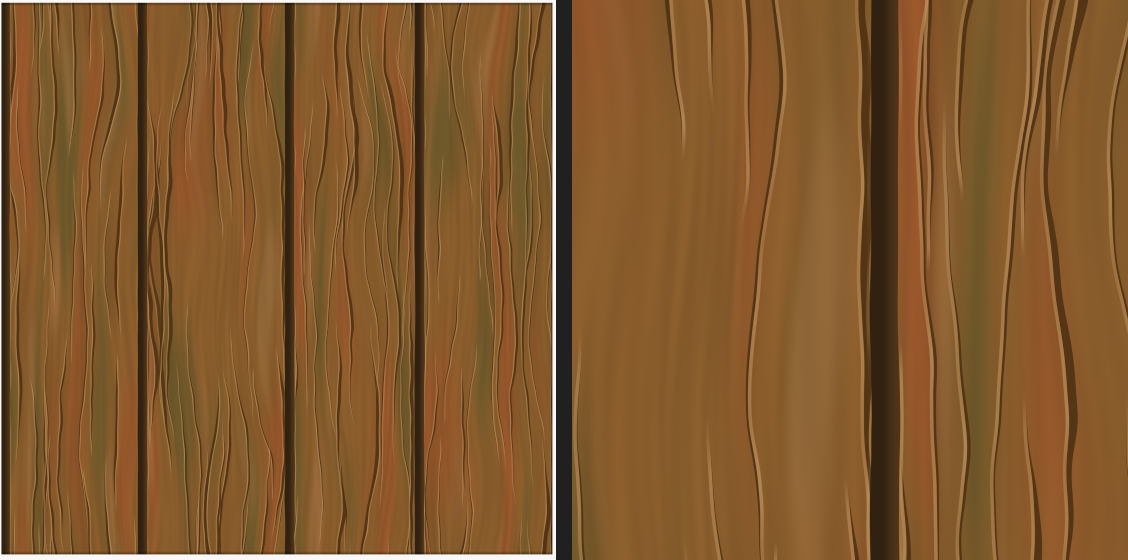
Left, the full canvas; right, a detail of the centre.
Give the GLSL for this texture, as a WebGL 1 fragment shader.

```glsl
precision highp float;
uniform vec2 u_resolution;

// Layout: tile rectangle, and where each of the four planks starts
const vec2 TILE_MIN = vec2(0.0026, 0.0100);
const vec2 TILE_MAX = vec2(0.9935, 0.9950);
const float FIRST_SEAM = 0.0068;
const vec4 PLANK_STARTS = vec4(0.0, 0.2492, 0.5162, 0.7522);
const float SEAM_HALF_WIDTH = 0.0085;

// Cracks
const int CRACKS = 22;
const float LANES = 11.0;
const float CRACK_MIN_WIDTH = 0.0016;
const float CRACK_MAX_WIDTH = 0.0085;
const float HIGHLIGHT_WIDTH = 0.0021;
const float SHADE_REACH = 0.013;
const float FLOW_BEND = 0.050;
const float OWN_BEND = 0.030;
const float KINK_BEND = 0.0045;

// Colours
const vec3 MARGIN = vec3(0.98, 0.97, 0.97);
const vec3 WOOD = vec3(0.535, 0.360, 0.170);
const vec3 ORANGE = vec3(0.585, 0.335, 0.165);
const vec3 OLIVE = vec3(0.410, 0.345, 0.165);
const vec3 TAN = vec3(0.610, 0.430, 0.250);
const vec3 CRACK = vec3(0.310, 0.195, 0.075);
const vec3 HIGHLIGHT = vec3(0.720, 0.550, 0.350);
const vec3 SEAM_DARK = vec3(0.190, 0.130, 0.065);
const vec3 SEAM_LIGHT = vec3(0.310, 0.205, 0.095);

vec2 hash2(vec2 p) {
  vec3 q = fract(p.xyx * vec3(0.1031, 0.1030, 0.0973));
  q += dot(q, q.yzx + 33.33);
  return fract((q.xx + q.yz) * q.zy);
}

float corner(vec2 cell, vec2 offset, float period) {
  vec2 gradient = hash2(vec2(cell.x, mod(cell.y, period)) + 7.0) * 2.0 - 1.0;
  return dot(gradient, offset);
}

// Gradient noise that repeats vertically, roughly -0.6 to 0.6
float noise(vec2 p, float period) {
  vec2 i = floor(p), f = fract(p);
  vec2 u = f * f * f * (f * (f * 6.0 - 15.0) + 10.0);
  vec2 e = vec2(1.0, 0.0);
  float low = mix(corner(i, f, period), corner(i + e, f - e, period), u.x);
  float high = mix(corner(i + e.yx, f - e.yx, period), corner(i + 1.0, f - 1.0, period), u.x);
  return mix(low, high, u.y);
}

float band(float d, float from, float to, float blur) {
  return smoothstep(from - blur, from + blur, d) * (1.0 - smoothstep(to - blur, to + blur, d));
}

// Shared sideways drift of the grain
float grainFlow(float x, float y, float plank) {
  return FLOW_BEND * noise(vec2(x * 9.0 + plank * 19.0, y * 3.0), 3.0);
}

vec3 woodColour(float x, float y, float plank) {
  float g = x - grainFlow(x, y, plank) + plank * 3.0;
  float tint = noise(vec2(g * 24.0, y * 2.0), 2.0);
  float pale = noise(vec2(g * 34.0 + 41.0, y * 3.0), 3.0);
  float streak = noise(vec2(g * 130.0, y * 5.0), 5.0);
  vec3 colour = mix(WOOD, ORANGE, smoothstep(0.0, 0.35, tint));
  colour = mix(colour, OLIVE, 0.85 * smoothstep(0.06, 0.40, -tint));
  colour = mix(colour, TAN, 0.6 * smoothstep(0.12, 0.45, pale));
  return colour * (1.0 + 0.11 * streak);
}

vec3 addCracks(vec3 colour, float x, float y, float plank, float width, float blur) {
  for (int i = 0; i < CRACKS; i++) {
    float n = float(i);
    vec2 id = vec2(n + 3.0, plank * 13.0 + 5.0);
    vec2 place = hash2(id), size = hash2(id + 57.0), look = hash2(id + 113.0);
    float lane = width * (mod(n, LANES) + 0.15 + 0.7 * place.x) / LANES;
    float centre = 0.5 * floor(n / LANES) + 0.6 * place.y;
    float along = (fract(y - centre + 0.5) - 0.5) / mix(0.12, 0.36, size.x);
    float taper = 1.0 - smoothstep(0.35, 1.0, abs(along));
    float visible = 1.0 - smoothstep(0.85, 1.0, abs(along));
    float seed = n * 5.37 + plank * 31.0;
    float own = noise(vec2(seed, y * 4.0), 4.0);
    float kink = noise(vec2(seed + 0.5, y * 19.0), 19.0);
    float path = lane + grainFlow(lane, y, plank) + OWN_BEND * own + KINK_BEND * kink;
    float d = (x - path) * (look.x < 0.68 ? 1.0 : -1.0);
    float thick = mix(CRACK_MIN_WIDTH, CRACK_MAX_WIDTH, size.y * size.y);
    thick *= taper * clamp(0.85 + 0.9 * own + 0.5 * kink, 0.3, 1.4);
    float shade = step(0.0, d) * exp(-d / SHADE_REACH) * taper;
    colour = mix(colour, mix(OLIVE, CRACK, 0.4), 0.45 * shade * look.y);
    colour = mix(colour, CRACK, 0.92 * visible * band(d, 0.0, thick, blur));
    float lit = visible * (0.62 + 0.5 * kink);
    colour = mix(colour, HIGHLIGHT, lit * band(d, -HIGHLIGHT_WIDTH, 0.0, blur));
  }
  return colour;
}

vec3 addSeam(vec3 colour, float fromLeft, float fromRight, float y, float plank, float blur) {
  float side = fromLeft < fromRight ? 1.0 : -1.0;
  float d = min(fromLeft, fromRight);
  float wear = noise(vec2(plank * 7.3 + side * 2.4, y * 16.0), 16.0);
  float edge = SEAM_HALF_WIDTH + 0.0022 * wear;
  float lit = smoothstep(-0.25, 0.25, wear) * (0.55 + 0.2 * side);
  colour = mix(colour, HIGHLIGHT, lit * band(d, edge, edge + HIGHLIGHT_WIDTH, blur));
  vec3 groove = mix(SEAM_DARK, SEAM_LIGHT, smoothstep(-0.003, SEAM_HALF_WIDTH, d * side));
  return mix(groove, colour, smoothstep(edge - blur, edge + blur, d));
}

void main() {
  vec2 uv = gl_FragCoord.xy / u_resolution;
  vec2 tile = (uv - TILE_MIN) / (TILE_MAX - TILE_MIN);
  float blur = 0.7 / u_resolution.x;

  // Find the plank and its two sides
  float x = fract(tile.x - FIRST_SEAM);
  vec4 passed = step(PLANK_STARTS, vec4(x));
  float plank = dot(passed, vec4(1.0));
  vec4 starts = passed * PLANK_STARTS;
  vec4 ends = mix(PLANK_STARTS, vec4(1.0), passed);
  float left = max(max(starts.x, starts.y), max(starts.z, starts.w));
  float right = min(min(ends.x, ends.y), min(ends.z, ends.w));

  vec3 colour = woodColour(x - left, tile.y, plank);
  colour = addCracks(colour, x - left, tile.y, plank, right - left, blur);
  colour = addSeam(colour, x - left, right - x, tile.y, plank, blur);

  // Darkened plank ends and pale margin
  float end = min(tile.y, 1.0 - tile.y);
  colour *= mix(0.68, 1.0, smoothstep(0.0, 0.007, end));
  float inside = band(uv.x, TILE_MIN.x, TILE_MAX.x, blur) * band(uv.y, TILE_MIN.y, TILE_MAX.y, blur);
  gl_FragColor = vec4(mix(MARGIN, colour, inside), 1.0);
}
```
